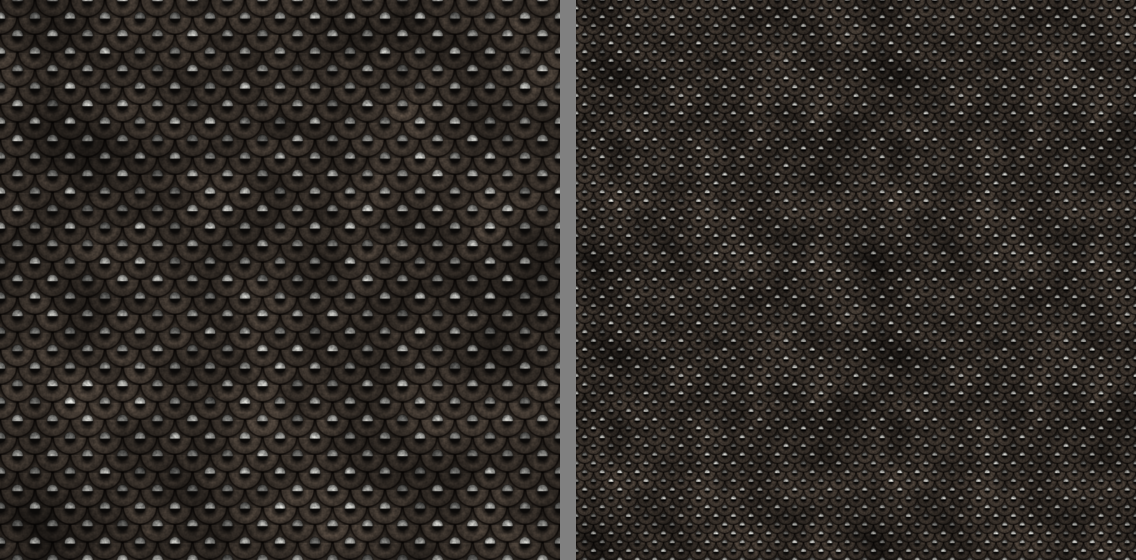
Left: one tile. Right: repeated 2 by 2.
Reproduce this texture procedurally as a Shadertoy shader.

```glsl
// Dark leather scale armour: staggered rows of round scales, each row lapping
// over the one below, with a domed steel rivet at the centre of every scale.
// Rows are composited bottom to top; wrapping gradient noise adds the wear.

#define TILES 16.0          // scales across, and row pairs down
#define SCALE_RADIUS 0.485  // in units of one scale's width
#define RIVET_RADIUS 0.158
#define EDGE_WIDTH 0.055    // dark line inside the rim
#define SHADOW_REACH 0.07   // shadow cast on the row below
#define WEAR 0.85           // strength of the large stains
#define GRAIN 0.28          // strength of the fine leather grain
#define SHINE_MIN 0.50      // dullest rivet, relative to the brightest

const vec3 LEATHER = vec3(0.226, 0.196, 0.170);
const vec3 CREVICE = vec3(0.062, 0.045, 0.036);
const vec3 STEEL   = vec3(0.80, 0.80, 0.78);
const vec3 SOOT    = vec3(0.045, 0.040, 0.036);

float hash(vec2 p) {
    vec3 q = fract(p.xyx * vec3(0.1031, 0.1030, 0.0973));
    q += dot(q, q.yzx + 33.33);
    return fract((q.x + q.y) * q.z);
}

// Dot product of a lattice point's random gradient with the offset to it.
float corner(vec2 cell, vec2 f, vec2 o, float period) {
    float a = 6.28319 * hash(mod(cell + o, period) + period);
    return dot(vec2(cos(a), sin(a)), f - o);
}

// Gradient noise that wraps after a whole number of cells, about -0.7 to 0.7.
float noise(vec2 uv, float period) {
    vec2 p = uv * period, cell = floor(p), f = p - cell;
    vec2 w = f * f * f * (f * (f * 6.0 - 15.0) + 10.0);
    float low = mix(corner(cell, f, vec2(0, 0), period),
                    corner(cell, f, vec2(1, 0), period), w.x);
    float high = mix(corner(cell, f, vec2(0, 1), period),
                     corner(cell, f, vec2(1, 1), period), w.x);
    return mix(low, high, w.y);
}

float fbm(vec2 uv, float period) {
    float sum = 0.0, gain = 1.0;
    for (int i = 0; i < 4; i++) {
        sum += gain * noise(uv, period);
        period *= 2.0;
        gain *= 0.55;
    }
    return sum;
}

// Leather face: dark rim, soft swell, and the shadow under the rivet.
vec3 scaleColor(vec2 p, float r, float tone) {
    float rim = smoothstep(0.0, EDGE_WIDTH, SCALE_RADIUS - r);
    float swell = 0.78 + 0.24 * smoothstep(0.46, 0.30, r);
    float slope = 1.0 - 0.25 * smoothstep(0.05, 0.45, p.y);
    float contact = smoothstep(0.09, 0.27, length(p + vec2(0.0, 0.055)));
    vec3 face = LEATHER * tone * swell * slope * mix(0.35, 1.0, contact);
    return mix(CREVICE, face, rim);
}

// Steel dome: bright sky half above a sharp horizon, dark ground half below.
vec3 rivetColor(vec2 q, float shine) {
    float dome = sqrt(max(1.0 - dot(q, q), 0.0));
    float sky = smoothstep(-0.38, -0.02, q.y);
    float glow = 0.30 + 0.72 * dome * (1.0 - 0.25 * max(q.y, 0.0));
    return mix(SOOT, STEEL * glow * shine, sky);
}

void mainImage(out vec4 fragColor, in vec2 fragCoord) {
    vec2 uv = fragCoord / iResolution.xy;
    vec2 p = uv * TILES;
    float px = TILES / min(iResolution.x, iResolution.y);

    // Large stains and fine grain, shared by all scales
    float stain = fbm(uv, 5.0);
    float grain = noise(uv, 128.0) + 0.6 * noise(uv, 256.0);
    float wear = clamp(1.0 + WEAR * 0.6 * stain, 0.4, 1.3);

    vec3 col = CREVICE;
    for (int i = 0; i < 2; i++) {
        // Nearest scale in this row; even rows are shifted by half a scale
        float row = floor(p.y * 2.0) + float(i);
        float shift = 0.5 - 0.5 * mod(row, 2.0);
        float column = floor(p.x - shift + 0.5);
        vec2 d = p - vec2(column + shift, row * 0.5);
        vec2 id = mod(vec2(column, row), vec2(TILES, 2.0 * TILES));
        float r = length(d);

        // Shadow on the row below, then the scale itself
        float gap = max(r - SCALE_RADIUS, 0.0);
        col *= 1.0 - 0.6 * exp(-gap / SHADOW_REACH);
        float tone = (0.90 + 0.20 * hash(id + 7.0)) * (1.0 + GRAIN * grain);
        float cover = smoothstep(px, -px, r - SCALE_RADIUS);
        col = mix(col, scaleColor(d, r, tone) * wear, cover);

        // Rivet, each with its own polish
        float polish = mix(SHINE_MIN, 1.0, hash(id + 41.0));
        float shine = polish * mix(1.0, wear, 0.5) * (1.0 + 0.3 * grain);
        float stud = smoothstep(px, -px, r - RIVET_RADIUS);
        col = mix(col, rivetColor(d / RIVET_RADIUS, shine), stud);
    }
    fragColor = vec4(col, 1.0);
}
```
